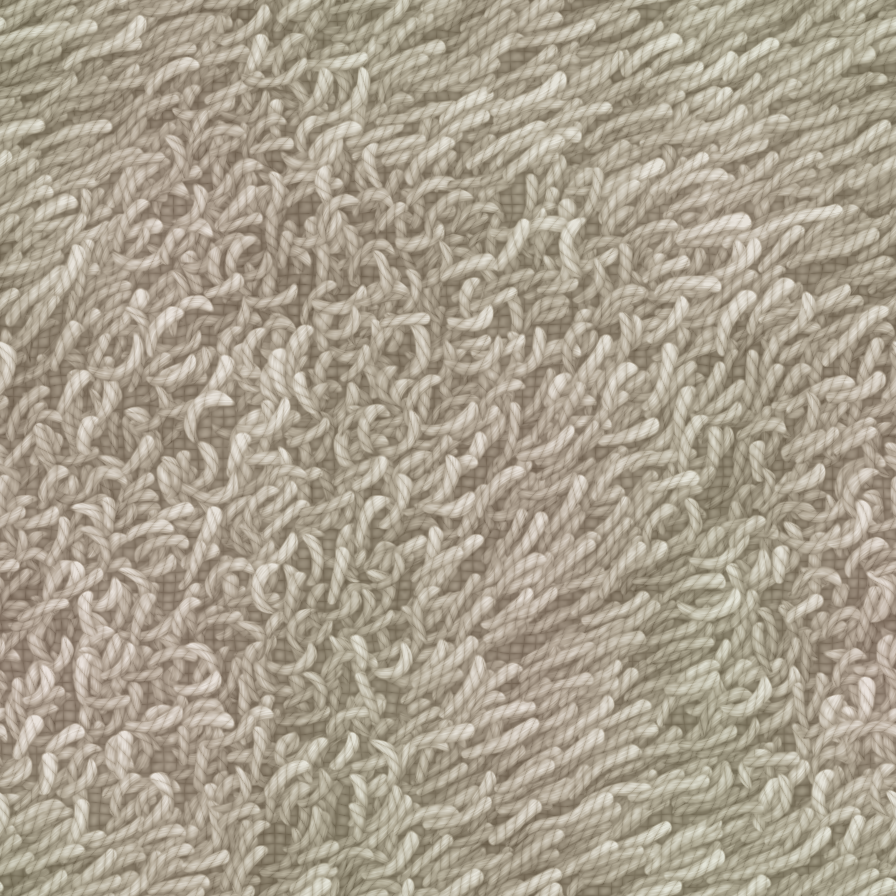
Give the GLSL for this texture, as a WebGL 1 fragment shader.

```glsl
precision highp float;
uniform vec2 u_resolution;

const float CELLS = 22.0;

float hash(vec2 p) {
  vec3 q = fract(p.xyx * vec3(0.1031, 0.1030, 0.0973));
  q += dot(q, q.yzx + 33.33);
  return fract((q.x + q.y) * q.z);
}

// Value noise that wraps after a whole number of steps
float noise(vec2 p, vec2 period) {
  vec2 i = floor(p), f = fract(p);
  f = f * f * (3.0 - 2.0 * f);
  vec2 a = mod(i, period), b = mod(i + 1.0, period);
  return mix(mix(hash(a), hash(vec2(b.x, a.y)), f.x),
             mix(hash(vec2(a.x, b.y)), hash(b), f.x), f.y);
}

float wrapNoise(vec2 uv, vec2 repeats) {
  return noise(uv * repeats, repeats);
}

// Open backing cloth seen between the yarns
float weave(vec2 uv) {
  vec2 thread = sqrt(abs(sin(3.14159265 * uv * vec2(72.0, 88.0))));
  return 0.05 + 0.38 * thread.x * thread.y + 0.15 * (wrapNoise(uv, vec2(60.0, 120.0)) - 0.5);
}

// Paints one twisted yarn, with its soft shadow, over the tone below
float paintYarn(float tone, vec2 offset, vec2 cell, float layer, float soft) {
  vec2 id = mod(cell, CELLS) + layer * 37.0;
  float shade = hash(id + 5.3), lean = hash(id + 11.7) - 0.5;
  float curl = hash(id + 23.1) - 0.5, size = hash(id + 41.9);

  // Flat combed areas alternate with tousled ones
  float tousle = smoothstep(0.28, 0.68, wrapNoise(cell / CELLS, vec2(3.0, 4.0)));
  float angle = mix(0.45, 1.0, tousle) + lean * mix(0.5, 1.9, tousle);
  float halfLength = mix(0.046, 0.029, tousle) * (0.75 + 0.4 * size);
  float bend = curl * mix(0.35, 1.3, tousle);

  vec2 axis = vec2(cos(angle), sin(angle));
  float along = dot(offset, axis);
  float across = dot(offset, vec2(-axis.y, axis.x));
  float s = clamp(along / halfLength, -1.0, 1.0);
  across = (across - bend * halfLength * (s * s - 0.4)) / sqrt(1.0 + 4.0 * bend * bend * s * s);

  float tip = 0.5 + 0.5 * s;
  float radius = (0.0062 + 0.0025 * shade) * mix(0.75, 1.1, tip);
  float d = length(vec2(max(abs(along) - halfLength + radius, 0.0), across)) - radius;

  float shadow = smoothstep(0.009, -0.001, d);
  tone *= 1.0 - 0.3 * shadow * mix(0.6, 1.0, tip);

  float edge = across / radius;
  float twist = abs(sin(3.14159265 * (along / 0.015 - across / 0.014 + shade * 7.0)));
  float fibre = noise(vec2(along * 110.0, across * 750.0) + size * 90.0, vec2(512.0));
  float yarn = 0.39 + 0.07 * layer + 0.25 * shade + 0.27 * (tip - 0.3)
             + 0.36 * (sqrt(twist) - 0.72) - 0.32 * edge * edge + 0.08 * edge
             + 0.2 * (fibre - 0.5);
  return mix(tone, yarn, smoothstep(soft, -soft, d));
}

void main() {
  vec2 uv = gl_FragCoord.xy / u_resolution;
  float soft = 0.0007 + 0.7 / u_resolution.y;

  // Slight waviness of the strands
  vec2 p = uv + 0.006 * (vec2(wrapNoise(uv, vec2(34.0)), wrapNoise(uv + 0.37, vec2(34.0))) - 0.5);
  float tone = weave(p);

  // Yarn layers, painted from the top row down so tips overlap roots
  for (int k = 0; k < 4; k++) {
    float layer = float(k);
    vec2 q = p * CELLS + layer * vec2(0.37, 0.61);
    vec2 home = floor(q);
    for (int j = 0; j < 5; j++) {
      for (int i = 0; i < 5; i++) {
        vec2 cell = home + vec2(float(i) - 2.0, 2.0 - float(j));
        vec2 id = mod(cell, CELLS) + layer * 53.0;
        vec2 center = cell + vec2(hash(id + 2.6), hash(id + 71.4));
        vec2 offset = (q - center) / CELLS;
        if (dot(offset, offset) < 0.0064) {
          tone = paintYarn(tone, offset, cell, layer, soft);
        }
      }
    }
  }

  // Loose fuzz and broad light variation
  tone += 0.10 * (wrapNoise(uv, vec2(230.0)) - 0.5);
  tone += 0.14 * (wrapNoise(uv, vec2(7.0, 9.0)) - 0.5);
  tone = clamp(tone, -0.22, 1.08);

  vec3 shadeColor = vec3(0.45, 0.40, 0.33);
  vec3 woolColor = vec3(0.71, 0.67, 0.60);
  vec3 lightColor = vec3(0.87, 0.85, 0.81);
  vec3 color = tone < 0.62 ? mix(shadeColor, woolColor, tone / 0.62)
                           : mix(woolColor, lightColor, (tone - 0.62) / 0.38);
  color += (wrapNoise(uv, vec2(5.0, 4.0)) - 0.5) * vec3(0.03, -0.01, 0.02);
  gl_FragColor = vec4(color, 1.0);
}
```
